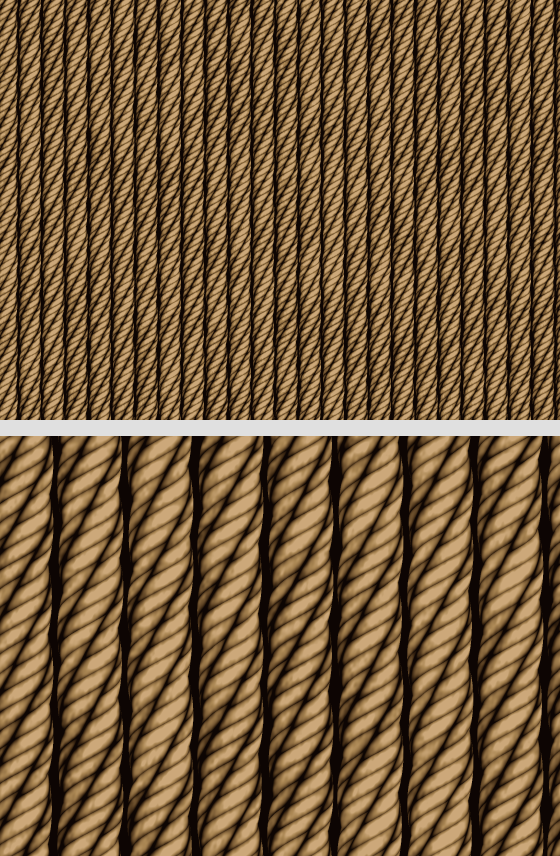
Top: the whole. Bottom: its middle third, enlarged.
Give the GLSL for this pattern, as a WebGL 1 fragment shader.

```glsl
precision highp float;
// Vertical ropes of twisted tan strands, side by side on near-black.

uniform vec2 u_resolution;

// Lengths are in rope pitches: one pitch is the distance between rope centres.
const float ROPES = 24.0;          // ropes across the canvas
const float FIRST_CENTRE = 0.29;   // centre of the leftmost rope
const float RADIUS = 0.465;        // half width of a rope
const float SCALLOP = 0.13;        // depth of the notches along the sides
const float SWAY = 0.014;          // sideways wander of a rope
const float HALF_TURN = 2.5;       // rise of a strand across the visible face
const float STRAND = 1.0;          // vertical distance between strands
const float BEAD = 0.375;          // vertical distance between yarn bulges
const float BEAD_LEAN = 1.2;       // slant of the creases between bulges
const float LIGHT_ANGLE = 0.3;     // light comes from the right
const float GRAIN = 0.20;          // strength of the fibre texture
const float WEAR = 0.10;           // brightness change between bulges
const float TONE_BLACK = 0.24;     // tone at the dark end of the ramp
const float TONE_STEP = 0.125;     // tone between neighbouring ramp colours
const int SAMPLES = 3;             // smoothing samples per axis
const float PI = 3.14159265;

const vec3 SHADOW = vec3(0.05, 0.02, 0.01);
const vec3 UMBER = vec3(0.23, 0.15, 0.07);
const vec3 BROWN = vec3(0.40, 0.29, 0.16);
const vec3 HEMP = vec3(0.55, 0.42, 0.25);
const vec3 TAN = vec3(0.67, 0.53, 0.33);
const vec3 STRAW = vec3(0.80, 0.66, 0.48);

float hash(vec2 p) {
  return fract(sin(dot(p, vec2(12.9898, 78.233))) * 43758.5453);
}

float noise(vec2 p) {
  vec2 cell = floor(p);
  vec2 f = fract(p);
  f = f * f * (3.0 - 2.0 * f);
  float low = mix(hash(cell), hash(cell + vec2(1.0, 0.0)), f.x);
  float high = mix(hash(cell + vec2(0.0, 1.0)), hash(cell + 1.0), f.x);
  return mix(low, high, f.y);
}

// Maps brightness to the rope colours, from crease to highlight.
vec3 hempRamp(float tone) {
  float k = (tone - TONE_BLACK) / TONE_STEP;
  vec3 c = mix(SHADOW, UMBER, clamp(k, 0.0, 1.0));
  c = mix(c, BROWN, clamp(k - 1.0, 0.0, 1.0));
  c = mix(c, HEMP, clamp(k - 2.0, 0.0, 1.0));
  c = mix(c, TAN, clamp(k - 3.0, 0.0, 1.0));
  return mix(c, STRAW, clamp(k - 4.0, 0.0, 1.0));
}

vec3 ropeColor(vec2 q) {
  // Each rope gets its own vertical shift and a gentle sway.
  float rope = floor(q.x - FIRST_CENTRE + 0.5);
  float y = q.y + 7.0 * hash(vec2(rope, 3.7));
  float x = q.x - FIRST_CENTRE - rope + SWAY * sin(2.1 * y);

  // The outline bulges where a strand passes round the side.
  float side = fract((y - sign(x) * 0.5 * HALF_TURN) / STRAND) * 2.0 - 1.0;
  float u = x / (RADIUS * (1.0 - SCALLOP * side * side));
  if (abs(u) > 1.0) return SHADOW;

  // Strands wind round the cylinder.
  float theta = asin(u);
  float turn = (y - HALF_TURN * theta / PI) / STRAND;
  float strand = floor(turn);
  float across = fract(turn) * 2.0 - 1.0;

  // Yarns bulge along each strand.
  float along = y / BEAD + 0.5 * BEAD_LEAN * across + hash(vec2(strand, rope));
  float bead = floor(along);
  float b = fract(along) * 2.0 - 1.0;
  float dome = sqrt(1.0 - across * across) * sqrt(1.0 - 0.8 * b * b);

  // Light on the rope and bulges, then wear and fibres.
  float tone = dome * (0.55 + 0.45 * cos(theta - LIGHT_ANGLE));
  tone += 0.05 * b - 0.05 * across;
  tone += WEAR * (hash(vec2(bead, strand + 31.0 * rope)) - 0.5);
  tone += WEAR * (noise(vec2(rope * 5.3, y * 0.7)) - 0.5);
  tone += GRAIN * dome * (noise(vec2(q.x * 22.0 - y * 6.0, y * 14.0)) - 0.5);
  return hempRamp(tone);
}

void main() {
  vec3 sum = vec3(0.0);
  for (int i = 0; i < SAMPLES; i++) {
    for (int j = 0; j < SAMPLES; j++) {
      vec2 offset = (vec2(float(i), float(j)) + 0.5) / float(SAMPLES) - 0.5;
      sum += ropeColor((gl_FragCoord.xy + offset) / u_resolution.x * ROPES);
    }
  }
  gl_FragColor = vec4(sum / float(SAMPLES * SAMPLES), 1.0);
}
```
